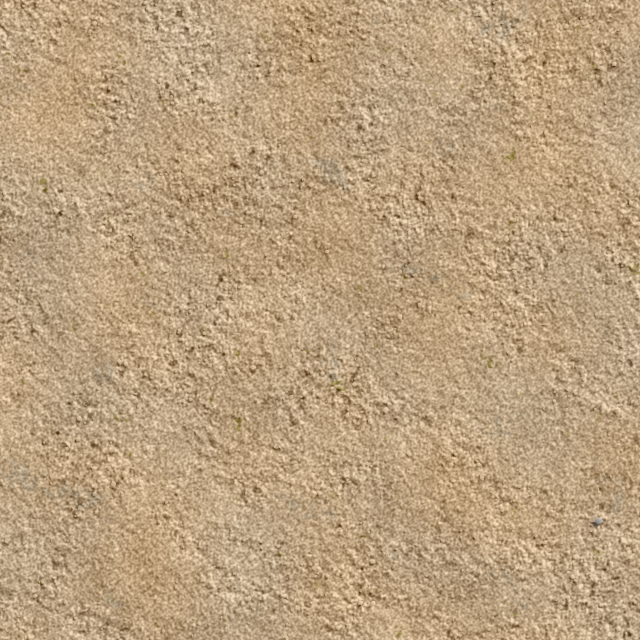
Give the GLSL for this texture, as a Shadertoy shader.

```glsl
// Dry sandy soil seen from above: fine grain, crumbly clods, pebbles and moss.
// Gradient noise forms a height field lit from the upper right; pebbles are
// scattered over jittered cells, most densely where the ground is rough.

const vec2 LIGHT = vec2(0.64, 0.77);
const vec3 SOIL = vec3(0.725, 0.622, 0.490);
const vec3 CONTRAST = vec3(0.100, 0.102, 0.101);
const vec3 OCHRE_SHIFT = vec3(0.030, 0.000, -0.035);
const vec3 MOSS = vec3(0.47, 0.43, 0.13);
const vec3 ASH = vec3(0.56, 0.54, 0.48);
const vec3 CHIP = vec3(0.68, 0.67, 0.66);

float hash(vec2 p) {
    vec3 q = fract(p.xyx * 0.1031);
    q += dot(q, q.yzx + 33.33);
    return fract((q.x + q.y) * q.z);
}

mat2 rotation(float angle) {
    float c = cos(angle), s = sin(angle);
    return mat2(c, s, -s, c);
}

float cornerSlope(vec2 cell, vec2 offset) {
    float angle = 6.2832 * hash(cell + 71.0);
    return dot(vec2(cos(angle), sin(angle)), offset);
}

// Gradient noise, roughly -0.7 to 0.7
float noise(vec2 p) {
    vec2 i = floor(p), f = p - i;
    vec2 u = f * f * f * (f * (f * 6.0 - 15.0) + 10.0);
    vec2 e = vec2(1.0, 0.0);
    float low = mix(cornerSlope(i, f), cornerSlope(i + e, f - e), u.x);
    float high = mix(cornerSlope(i + e.yx, f - e.yx), cornerSlope(i + 1.0, f - 1.0), u.x);
    return mix(low, high, u.y);
}

// Noise on a turned lattice, so that layers do not share a grid
float layer(vec2 p, float frequency, float turn) {
    return noise(rotation(turn) * p * frequency + 40.0 * turn + 300.0);
}

float height(vec2 p) {
    return layer(p, 55.0, 0.4) + 0.6 * layer(p, 110.0, 1.1) + 0.4 * layer(p, 205.0, 2.0);
}

// Slope towards the light: positive on lit faces
float relief(vec2 p, float reach) {
    return height(p - LIGHT * reach * 0.5) - height(p + LIGHT * reach * 0.5);
}

// Distance in a slightly angular, stretched stone outline
float stoneDistance(vec2 q, float angle, float stretch) {
    q = rotation(angle) * q * vec2(1.0, stretch);
    return mix(length(q), 0.85 * (abs(q.x) + abs(q.y)), 0.5);
}

// Scattered stones: x is cover, y is shading, z is cast shadow
vec3 stones(vec2 p, float frequency, float density, vec2 radii, float pixel) {
    p = p * frequency + frequency;
    float blur = pixel * frequency * 0.8;
    vec3 result = vec3(0.0);
    for (int y = -1; y <= 1; y++)
    for (int x = -1; x <= 1; x++) {
        vec2 cell = floor(p) + vec2(x, y);
        vec2 jitter = vec2(hash(cell + 11.0), hash(cell + 27.0));
        vec2 q = p - cell - 0.1 - 0.8 * jitter;
        float presence = smoothstep(0.0, 0.06, density - hash(cell + 53.0));
        float radius = mix(radii.x, radii.y, hash(cell + 91.0));
        float angle = 6.2832 * jitter.y;
        float stretch = 1.0 + 0.7 * jitter.x;
        float d = stoneDistance(q, angle, stretch);
        float cover = presence * (1.0 - smoothstep(radius - blur, radius + blur, d));
        float shade = 0.8 + 0.9 * dot(q, LIGHT) / radius;
        float shadowDistance = stoneDistance(q + LIGHT * radius * 1.1, angle, stretch);
        float shadow = presence * (1.0 - smoothstep(radius * 0.5, radius * 1.2 + blur, shadowDistance));
        if (cover > result.x) result.xy = vec2(cover, shade);
        result.z = max(result.z, shadow);
    }
    return result;
}

// Lays stones and their shadows over a tone
float addStones(float tone, vec3 s, float brightness, float darkness) {
    tone -= darkness * s.z * (1.0 - s.x);
    return mix(tone, brightness * s.y, s.x * 0.85);
}

void mainImage(out vec4 fragColor, in vec2 fragCoord) {
    float pixel = 1.0 / iResolution.y;
    vec2 p = fragCoord * pixel;

    // Rough, crumbly areas among smooth trodden ones
    float patches = layer(p, 7.0, 0.7) + 0.8 * layer(p, 17.0, 1.6) + 0.4 * layer(p, 36.0, 2.5);
    float rough = smoothstep(-0.45, 0.55, patches);

    // Soil tone: broad shade, grain, relief and dark pits
    float grain = layer(p, 240.0, 0.9);
    float tone = 0.2 + 0.7 * layer(p, 5.0, 0.2) + 0.7 * layer(p, 21.0, 1.3);
    tone += 1.9 * grain + 1.4 * layer(p, 150.0, 2.2);
    tone += relief(p, 0.004) * mix(1.3, 3.2, rough);
    tone -= 2.2 * rough * smoothstep(0.15, 0.5, layer(p, 78.0, 0.5));

    // Pebbles, from grit to small stones
    vec3 grit = stones(p, 95.0, 0.08 + 0.34 * rough, vec2(0.14, 0.30), pixel);
    vec3 pebbles = stones(p, 42.0, 0.26 * rough - 0.03, vec2(0.09, 0.21), pixel);
    tone = addStones(tone, grit, 1.3, 1.3);
    tone = addStones(tone, pebbles, 1.7, 1.9);

    // Colour, with faint ochre and ashen patches
    vec3 color = SOIL + CONTRAST * clamp(tone, -4.0, 2.3);
    color += OCHRE_SHIFT * layer(p, 6.0, 2.8);
    float ash = smoothstep(0.38, 0.6, layer(p, 10.0, 1.9) + 0.3 * layer(p, 60.0, 0.3));
    color = mix(color, ASH + 0.08 * tone, 0.35 * ash);

    // Small broken tufts of moss
    float tuft = smoothstep(0.42, 0.58, layer(p, 27.0, 2.3) + 0.25 * layer(p, 115.0, 0.8));
    float moss = tuft * smoothstep(-0.05, 0.25, layer(p, 130.0, 1.7) + 0.3 * grain);
    color = mix(color, MOSS + 0.07 * tone, 0.6 * moss);

    // A few pale grey chips
    vec3 chips = stones(p, 6.0, 0.09, vec2(0.030, 0.045), pixel);
    color *= 1.0 - 0.5 * chips.z * (1.0 - chips.x);
    color = mix(color, CHIP * (0.7 + 0.3 * chips.y), chips.x);

    fragColor = vec4(clamp(color, 0.0, 1.0), 1.0);
}
```
